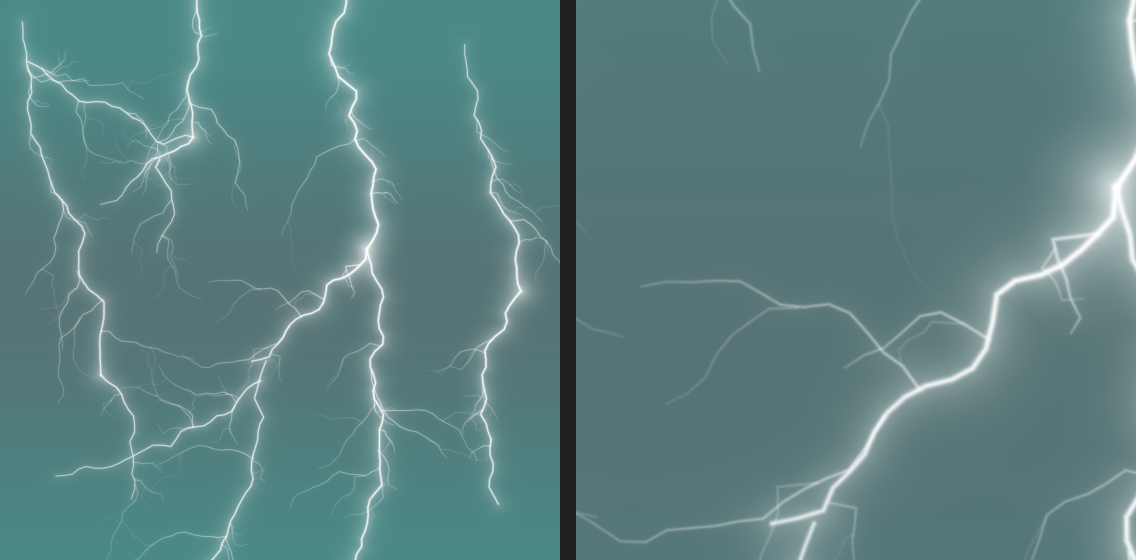
Left: the whole. Right: its middle third, enlarged.
Write a WebGL 2 fragment shader that draws this background.

```glsl
#version 300 es
precision highp float;
// Forked white lightning over a teal sky with a grey band across the middle.
// Each bolt is a jagged polyline along a bent chord; loops grow its branches
// and twigs, and every stroke gets a thin bright core and a soft halo.
uniform vec2 u_resolution;
out vec4 fragColor;

const float TAU = 6.2831853;
const float REACH = 0.075;   // farthest visible halo
const int MAX_SEGMENTS = 48;

struct Bolt {
    vec4 ends;    // start xy, end xy
    vec2 curve;   // bow, S-shaped sway
    vec2 power;   // brightness at start and end
    float seed;
};

float hash(float n) {
    n = fract(n * 0.1031);
    n *= n + 33.33;
    n *= n + n;
    return fract(n);
}

// Piecewise linear noise in -0.5..0.5 keeps the kinks sharp
float kinks(float x, float seed) {
    float cell = floor(x);
    return mix(hash(cell + seed), hash(cell + 1.0 + seed), x - cell) - 0.5;
}

float segmentDistance(vec2 p, vec2 a, vec2 b, out float along) {
    vec2 ab = b - a;
    along = clamp(dot(p - a, ab) / max(dot(ab, ab), 1e-8), 0.0, 1.0);
    return length(p - a - ab * along);
}

vec2 boltPoint(Bolt bolt, float t) {
    vec2 chord = bolt.ends.zw - bolt.ends.xy;
    float size = length(chord);
    float x = t * size;
    float jag = 0.034 * kinks(x * 11.0, bolt.seed)
              + 0.017 * kinks(x * 31.0, bolt.seed + 57.0)
              + 0.010 * kinks(x * 70.0, bolt.seed + 113.0);
    float offset = bolt.curve.x * 4.0 * t * (1.0 - t) + bolt.curve.y * sin(TAU * t)
                 + jag * min(1.0, 10.0 * t * (1.0 - t));
    return bolt.ends.xy + chord * t + vec2(-chord.y, chord.x) / size * offset;
}

float chordDistance(vec2 p, Bolt bolt) {
    float along;
    return segmentDistance(p, bolt.ends.xy, bolt.ends.zw, along)
         - abs(bolt.curve.x) - abs(bolt.curve.y);
}

// Share of the sky left uncovered by one stroke
float strokeVeil(vec2 p, Bolt bolt) {
    if (chordDistance(p, bolt) > REACH + 0.03) return 1.0;
    float size = length(bolt.ends.zw - bolt.ends.xy);
    int count = int(clamp(ceil(size * 70.0), 6.0, float(MAX_SEGMENTS)));
    float nearest = 1.0, t = 0.0, along;
    vec2 a = bolt.ends.xy;
    for (int i = 0; i < MAX_SEGMENTS; i++) {
        if (i >= count) break;
        vec2 b = boltPoint(bolt, float(i + 1) / float(count));
        float d = segmentDistance(p, a, b, along);
        if (d < nearest) { nearest = d; t = (float(i) + along) / float(count); }
        a = b;
    }
    float power = mix(bolt.power.x, bolt.power.y, t);
    float width = max(0.0009 + 0.0013 * power, 0.7 / u_resolution.y);
    float core = sqrt(power) * exp(-nearest * nearest / (width * width));
    float halo = 0.45 * power * exp(-nearest / (0.005 + 0.011 * power));
    halo *= 1.0 - smoothstep(0.5 * REACH, REACH, nearest);
    return (1.0 - 0.97 * core) * (1.0 - halo);
}

// A thinner bolt leaving its parent sideways
Bolt offshoot(Bolt parent, float seed, float size) {
    float t = 0.08 + 0.84 * hash(seed);
    vec2 root = boltPoint(parent, t);
    vec2 forward = normalize(parent.ends.zw - parent.ends.xy);
    float turn = (hash(seed + 3.0) < 0.5 ? -1.0 : 1.0) * mix(0.4, 1.2, hash(seed + 7.0));
    vec2 way = mat2(cos(turn), sin(turn), -sin(turn), cos(turn)) * forward;
    float power = mix(parent.power.x, parent.power.y, t) * mix(0.1, 0.42, hash(seed + 11.0));
    float bow = 0.3 * size * (hash(seed + 17.0) - 0.5);
    return Bolt(vec4(root, root + way * size), vec2(bow, 0.0), vec2(power, 0.12 * power), seed);
}

float treeVeil(vec2 p, Bolt trunk) {
    if (chordDistance(p, trunk) > 0.42) return 1.0;
    float veil = strokeVeil(p, trunk);
    int count = 2 + int(12.0 * length(trunk.ends.zw - trunk.ends.xy));
    for (int i = 0; i < count; i++) {
        float seed = trunk.seed * 71.0 + float(i) * 29.0;
        float size = mix(0.05, 0.22, pow(hash(seed + 23.0), 2.0));
        Bolt branch = offshoot(trunk, seed, size);
        veil *= strokeVeil(p, branch);
        veil *= strokeVeil(p, offshoot(branch, seed + 41.0, 0.55 * size));
    }
    return veil;
}

void main() {
    vec2 p = gl_FragCoord.xy / u_resolution.y;
    vec3 teal = vec3(0.287, 0.54, 0.53), grey = vec3(0.335, 0.452, 0.458);
    vec3 sky = mix(grey, teal, smoothstep(0.0, 0.53, abs(p.y - 0.46)));

    // Left group
    float veil = treeVeil(p, Bolt(vec4(0.04, 0.96, 0.18, 0.33), vec2(0.0, -0.025), vec2(0.4, 0.65), 1.0));
    veil *= treeVeil(p, Bolt(vec4(0.18, 0.33, 0.235, 0.11), vec2(0.03, 0.0), vec2(0.6, 0.2), 2.0));
    veil *= treeVeil(p, Bolt(vec4(0.05, 0.89, 0.345, 0.755), vec2(-0.02, 0.0), vec2(0.5, 0.4), 3.0));
    veil *= treeVeil(p, Bolt(vec4(0.35, 1.02, 0.345, 0.755), vec2(0.0), vec2(0.7, 0.65), 4.0));
    veil *= treeVeil(p, Bolt(vec4(0.345, 0.755, 0.18, 0.635), vec2(0.0), vec2(0.75, 0.15), 5.0));
    veil *= treeVeil(p, Bolt(vec4(0.285, 0.715, 0.28, 0.55), vec2(0.015, 0.0), vec2(0.6, 0.15), 6.0));
    // Centre and lower arcs
    veil *= treeVeil(p, Bolt(vec4(0.62, 1.02, 0.655, 0.555), vec2(0.0, -0.032), vec2(0.8, 1.0), 7.0));
    veil *= treeVeil(p, Bolt(vec4(0.655, 0.555, 0.62, -0.03), vec2(0.045, 0.0), vec2(0.8, 0.7), 8.0));
    veil *= treeVeil(p, Bolt(vec4(0.655, 0.555, 0.45, 0.355), vec2(0.02, 0.0), vec2(1.0, 0.5), 9.0));
    veil *= treeVeil(p, Bolt(vec4(0.475, 0.355, 0.36, -0.03), vec2(0.03, 0.0), vec2(0.45, 0.6), 10.0));
    veil *= treeVeil(p, Bolt(vec4(0.465, 0.32, 0.1, 0.15), vec2(0.03, 0.0), vec2(0.55, 0.25), 11.0));
    // Right bolt
    veil *= treeVeil(p, Bolt(vec4(0.83, 0.92, 0.93, 0.48), vec2(0.0), vec2(0.3, 0.9), 14.0));
    veil *= treeVeil(p, Bolt(vec4(0.93, 0.48, 0.89, 0.1), vec2(-0.045, 0.0), vec2(0.9, 0.5), 15.0));

    fragColor = vec4(mix(vec3(1.0), sky, veil), 1.0);
}
```
